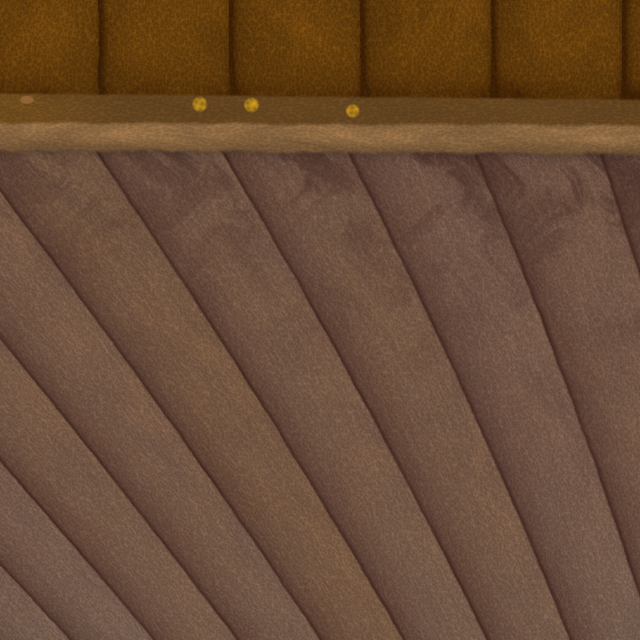
A three.js fragment shader for this texture:

```glsl
// Weathered timber: a fan of overlapping boards below a ragged ledge, with a
// row of amber upright boards above it. The fan is a family of lines whose
// spacing shrinks downward; grain is cellular noise, stains are layered sines.

varying vec2 vUv;

// Fan of boards: seam position and spacing at the top, and their change downward
const float FAN_TOP = 0.7526;
const float FAN_X = 0.9414;
const float FAN_DRIFT = 0.211;
const float FAN_STEP = 0.196;
const float FAN_SHRINK = 0.0658;
const float FAN_BOW = 0.039;

// Upright boards and ledge
const float UPRIGHT_X = 0.154;
const float UPRIGHT_STEP = 0.2045;
const float LEDGE_TOP = 0.854;
const float LEDGE_LIP = 0.808;
const float LEDGE_BOTTOM = 0.765;
const float STUD_RADIUS = 0.0115;

const vec3 WOOD_COOL = vec3(0.468, 0.355, 0.295);
const vec3 WOOD_WARM = vec3(0.472, 0.352, 0.255);
const vec3 WOOD_GREY = vec3(0.460, 0.375, 0.320);
const vec3 WOOD_STAIN = vec3(0.325, 0.215, 0.180);
const vec3 WOOD_SEAM = vec3(0.225, 0.130, 0.105);
const vec3 AMBER = vec3(0.410, 0.252, 0.050);
const vec3 AMBER_DARK = vec3(0.220, 0.110, 0.010);
const vec3 LEDGE_FACE = vec3(0.390, 0.268, 0.125);
const vec3 LEDGE_EDGE = vec3(0.545, 0.405, 0.255);
const vec3 STUD = vec3(0.740, 0.550, 0.110);
const vec3 CHIP = vec3(0.620, 0.430, 0.240);

vec2 hash2(vec2 p) {
  vec3 q = fract(p.xyx * vec3(0.1031, 0.1030, 0.0973));
  q += dot(q, q.yzx + 33.33);
  return fract((q.xx + q.yz) * q.zy);
}

// Distance to the nearest scattered cell point, centred near zero
float cells(vec2 p) {
  vec2 cell = floor(p);
  float nearest = 2.0;
  for (int j = -1; j <= 1; j++) {
    for (int i = -1; i <= 1; i++) {
      vec2 c = cell + vec2(float(i), float(j));
      nearest = min(nearest, length(c + hash2(c) - p));
    }
  }
  return nearest - 0.48;
}

// Warped layered sines, roughly -1 to 1
float stains(vec2 p) {
  float sum = 0.0;
  float amp = 0.5;
  for (int i = 0; i < 6; i++) {
    p += 0.8 * sin(p.yx * 1.3 + float(i) * 1.7);
    sum += amp * sin(p.x) * cos(p.y * 0.9 + 0.6);
    p = mat2(1.4, 1.1, -1.1, 1.4) * p;
    amp *= 0.66;
  }
  return sum;
}

vec3 fanBoards(vec2 uv) {
  float t = (FAN_TOP - uv.y) / FAN_TOP;
  float spacing = FAN_STEP - FAN_SHRINK * t;
  float seamX = FAN_X + FAN_DRIFT * t + FAN_BOW * t * (1.0 - t);
  float wobble = 0.0012 * stains(vec2(uv.y * 60.0, uv.x * 6.0));
  float p = (uv.x - seamX + wobble) / spacing;
  float id = floor(p);
  float right = fract(p) * spacing;
  float left = spacing - right;
  vec2 along = vec2(p * 0.14, t * 0.9);

  // Board tint: browner in the middle of the fan, greyer low down
  float warm = 0.6 * exp(-pow((id + 5.0) / 2.5, 2.0)) + 0.24 * mod(id, 2.0) - 0.12;
  float blotch = stains(along * vec2(38.0, 17.0) + id * 2.7);
  vec3 col = mix(WOOD_COOL, WOOD_WARM, clamp(warm + 0.3 * blotch, 0.0, 1.0));
  col = mix(col, WOOD_GREY, 0.7 * smoothstep(0.55, 1.1, t) * smoothstep(0.8, 0.1, warm));

  // Stains gather under the ledge, mostly to the right
  float damp = exp(-max(t, 0.0) * 4.5) * (0.4 + 0.4 * uv.x);
  float patches = smoothstep(-0.2, 0.5, stains(uv * 27.0 + 4.0));
  col = mix(col, WOOD_STAIN, clamp(damp * (0.3 + patches), 0.0, 0.85));
  col *= 1.0 + 0.06 * blotch;

  // Overlap shadow, ragged and fading to the right of each seam
  float reach = 0.042 * (1.0 + 0.45 * blotch);
  float shade = 0.72 * exp(-pow(right / reach, 1.4));
  col = mix(col, WOOD_STAIN, clamp(shade, 0.0, 1.0));

  // Long streaks and short fibres
  col *= 1.0 + 0.08 * cells(along * vec2(130.0, 14.0) + id * 5.0);
  col *= 1.0 + 0.17 * cells(along * vec2(260.0, 110.0));
  col *= 1.0 + 0.17 * cells(uv * vec2(270.0, 230.0) + 7.0);

  // Narrow dark seam, crisp on its left side
  float seam = exp(-pow(right / 0.0048, 2.0)) + exp(-pow(left / 0.0022, 2.0));
  return mix(col, WOOD_SEAM, (0.66 + 0.2 * blotch) * min(seam, 1.0));
}

vec3 uprightBoards(vec2 uv) {
  float p = (uv.x - UPRIGHT_X + 0.0015 * stains(vec2(uv.y * 30.0, uv.x * 5.0))) / UPRIGHT_STEP;
  float right = fract(p) * UPRIGHT_STEP;
  float left = UPRIGHT_STEP - right;
  float blotch = stains(uv * vec2(30.0, 22.0) + floor(p) * 3.1);
  vec3 col = AMBER * (1.0 + 0.13 * blotch);
  float foot = exp(-max(uv.y - LEDGE_TOP, 0.0) / 0.028) * (0.45 + 0.45 * blotch);
  float seam = 0.75 * exp(-pow(right / 0.009, 2.0)) + 0.38 * exp(-right / 0.028);
  seam += 0.45 * exp(-left / 0.005);
  col = mix(col, AMBER_DARK, clamp(seam + foot, 0.0, 0.9));
  col *= 1.0 + 0.26 * cells(uv * vec2(200.0, 130.0));
  return col * (1.0 + 0.22 * cells(uv * 270.0));
}

vec3 ledge(vec2 uv, float lipY) {
  float grain = cells(uv * vec2(150.0, 250.0));
  float streak = stains(uv * vec2(18.0, 75.0));
  vec3 face = mix(LEDGE_FACE + vec3(0.05, 0.03, -0.01), LEDGE_FACE, smoothstep(0.0, 0.2, uv.x));
  vec3 edge = LEDGE_EDGE * (1.0 + 0.09 * streak);
  edge *= 1.0 - 0.2 * smoothstep(0.018, 0.045, lipY - uv.y);
  vec3 col = mix(edge, face, smoothstep(-0.004, 0.004, uv.y - lipY));
  return col * (1.0 + 0.19 * grain + 0.04 * streak);
}

float spot(vec2 uv, vec2 centre, float radius) {
  return smoothstep(radius + 0.002, radius - 0.003, length(uv - centre));
}

void main() {
  vec2 uv = vUv;
  float ragged = 0.003 * stains(vec2(uv.x * 45.0, 2.0));
  float topY = LEDGE_TOP - 0.010 * uv.x + 0.2 * ragged;
  float lipY = LEDGE_LIP - 0.004 * uv.x + 0.8 * ragged;
  float bottomY = LEDGE_BOTTOM - 0.006 * uv.x + ragged;

  vec3 col = fanBoards(uv);
  col *= 1.0 - 0.2 * exp(-max(bottomY - uv.y, 0.0) / 0.008);
  col = mix(col, ledge(uv, lipY), smoothstep(-0.004, 0.004, uv.y - bottomY));
  col = mix(col, uprightBoards(uv), smoothstep(-0.003, 0.003, uv.y - topY));

  // Studs and one pale chip on the ledge
  float studs = max(spot(uv, vec2(0.312, 0.837), STUD_RADIUS), spot(uv, vec2(0.393, 0.836), STUD_RADIUS));
  studs = max(studs, spot(uv, vec2(0.551, 0.827), STUD_RADIUS * 0.9));
  col = mix(col, STUD * (1.0 + 0.5 * cells(uv * 110.0)), 0.85 * studs);
  col = mix(col, CHIP, 0.7 * spot(vec2(uv.x, uv.y * 1.7), vec2(0.042, 1.435), 0.011));

  gl_FragColor = vec4(col, 1.0);
}
```
